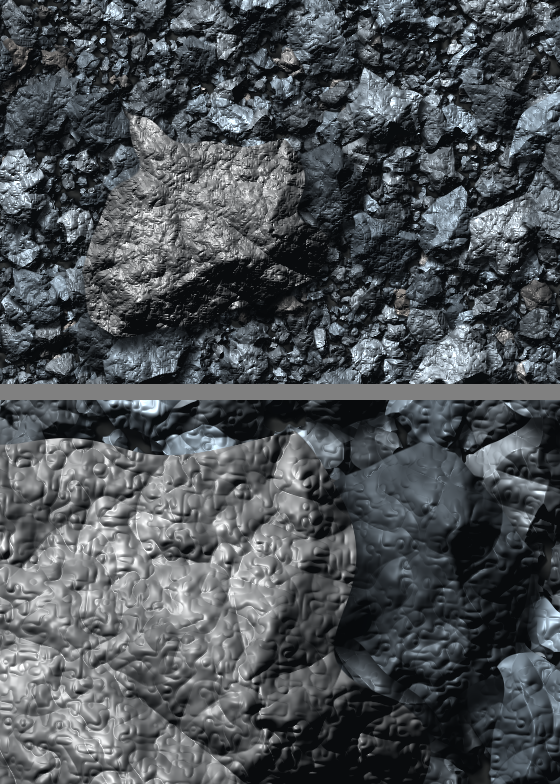
Top: the whole. Bottom: its middle third, enlarged.
A Shadertoy shader for this texture:

```glsl
const vec3 LIGHT = normalize(vec3(-0.36, 0.70, 0.64));
const vec3 HALFWAY = normalize(LIGHT + vec3(0.0, 0.0, 1.0));
const vec3 COOL = vec3(0.90, 1.0, 1.08);
const vec3 WARM = vec3(1.07, 1.0, 0.94);
const vec3 AMBIENT = vec3(0.026, 0.034, 0.042);
const float TAU = 6.28318;
const int SIDES = 7;

float hash(vec2 p) {
    vec3 q = fract(p.xyx * 0.1031);
    q += dot(q, q.yzx + 33.33);
    return fract((q.x + q.y) * q.z);
}

vec2 hash2(vec2 p) {
    return vec2(hash(p), hash(p + 47.3));
}

float noise(vec2 p) {
    vec2 i = floor(p), f = fract(p);
    f = f * f * (3.0 - 2.0 * f);
    return mix(mix(hash(i), hash(i + vec2(1, 0)), f.x),
               mix(hash(i + vec2(0, 1)), hash(i + vec2(1, 1)), f.x), f.y);
}

// Creased relief whose slope is alike at every scale
float relief(vec2 p) {
    float sum = 0.0, frequency = 8.0;
    mat2 twist = mat2(0.8, 0.6, -0.6, 0.8);
    for (int i = 0; i < 5; i++) {
        p = twist * p;
        sum += abs(2.0 * noise(p * frequency + float(i) * 17.0) - 1.0) / frequency;
        frequency *= 2.1;
    }
    return sum;
}

vec2 reliefSlope(vec2 p) {
    float e = 0.0016, h = relief(p);
    return vec2(relief(p + vec2(e, 0)) - h, relief(p + vec2(0, e)) - h) / e;
}

// Chipped polyhedron seen from above: facet normal and inner edge distance
vec4 cutStone(vec2 p, float seed, vec2 tilt) {
    p += 0.34 * (vec2(noise(p * 2.3 + seed), noise(p * 2.3 - seed + 90.0)) - 0.5);
    float edge = 10.0, height = 0.36 - dot(p, tilt);
    vec3 normal = normalize(vec3(tilt, 1.0));
    for (int i = 0; i < SIDES; i++) {
        vec2 r = hash2(vec2(seed, float(i) * 3.7));
        float angle = (float(i) + 0.8 * r.x) * TAU / float(SIDES);
        vec2 dir = vec2(cos(angle), sin(angle));
        float slope = mix(0.5, 1.9, fract(r.x * 7.0 + r.y * 5.0));
        float inset = mix(0.65, 1.0, r.y) - dot(p, dir);
        float side = inset * slope;
        vec3 sideNormal = normalize(vec3(dir * slope, 1.0));
        normal = mix(normal, sideNormal, smoothstep(-0.04, 0.04, height - side));
        height = min(height, side);
        edge = min(edge, inset);
    }
    return vec4(normalize(normal), edge);
}

vec3 shadeStone(vec3 normal, vec2 slope, float grain, float seed) {
    vec3 n = normalize(normal - vec3(slope * 0.24, 0.0));
    float albedo = mix(0.62, 1.2, hash(vec2(seed, 61.0)));
    float diffuse = max(dot(n, LIGHT), 0.0);
    float glint = pow(max(dot(n, HALFWAY), 0.0), 24.0);
    float tone = albedo * (0.01 + 0.56 * diffuse * grain + 0.26 * glint * grain);
    float warmth = 0.3 * hash(vec2(seed, 23.0)) + 0.6 * step(0.95, hash(vec2(seed, 5.0)));
    return tone * mix(COOL, WARM, warmth);
}

// Cast a shadow on what lies below, then cover it with one stone
void drawStone(inout vec3 color, vec2 offset, float radius, float angle, float stretch,
               float seed, vec2 tilt, vec2 slope, float grain, float pixel) {
    if (length(offset) > radius * 2.2) return;
    float c = cos(angle), s = sin(angle);
    mat2 turn = mat2(c, s, -s, c);
    vec2 squash = vec2(1.0 / stretch, 1.1) / radius;
    vec2 shadowShift = LIGHT.xy * min(0.24 * radius, 0.035);
    float shadowEdge = cutStone(turn * (offset + shadowShift) * squash, seed, tilt).w;
    color *= mix(1.0, 0.16, smoothstep(-0.14, 0.10, shadowEdge));
    vec4 stone = cutStone(turn * offset * squash, seed, tilt);
    vec3 normal = vec3(stone.xy * turn, stone.z);
    float cover = smoothstep(0.0, 1.6 * pixel / radius, stone.w);
    color = mix(color, shadeStone(normal, slope, grain, seed), cover);
}

// Jittered grid of stones, lower rows lying over upper ones
void scatterStones(inout vec3 color, vec2 p, float size, float fill, float layer,
                   vec2 slope, float grain, float pixel) {
    vec2 base = floor(p / size);
    for (int y = 1; y >= -1; y--) {
        for (int x = -1; x <= 1; x++) {
            vec2 id = base + vec2(x, y);
            vec2 key = id + layer * 31.7 + 100.0;
            float clump = 0.5 * (noise(id * size * 3.5 + layer) - 0.5);
            if (hash(key) > fill + clump) continue;
            vec2 r = hash2(key + 8.5), jitter = hash2(key + 19.2) - 0.5;
            vec2 tilt = (hash2(key + 55.1) - 0.5) * 0.9;
            vec2 offset = p - (id + 0.5 + 0.55 * jitter) * size;
            drawStone(color, offset, size * mix(0.42, 0.70, r.x), r.y * TAU,
                      mix(1.0, 1.4, hash(key + 71.0)), hash(key + 3.3) * 90.0,
                      tilt, slope, grain, pixel);
        }
    }
}

void mainImage(out vec4 fragColor, in vec2 fragCoord) {
    vec2 p = fragCoord / iResolution.y;
    float pixel = 1.0 / iResolution.y;
    vec2 slope = reliefSlope(p);
    float grain = 0.62 + 0.40 * noise(p * 28.0) + 0.42 * noise(p * 110.0);

    // Fine grit, then ever larger stones
    vec3 color = vec3(0.20, 0.20, 0.19) * grain * noise(p * 75.0);
    scatterStones(color, p, 0.026, 0.95, 1.0, slope, grain, pixel);
    scatterStones(color, p, 0.050, 0.75, 2.0, slope, grain, pixel);
    scatterStones(color, p, 0.090, 0.62, 3.0, slope, grain, pixel);
    scatterStones(color, p, 0.155, 0.42, 4.0, slope, grain, pixel);

    // Broad boulder left of the centre
    drawStone(color, p - vec2(0.55, 0.41), 0.31, -0.45, 1.14, 12.6,
              vec2(-0.06, 0.16), slope * 1.1, grain, pixel);

    fragColor = vec4(color + AMBIENT, 1.0);
}
```
